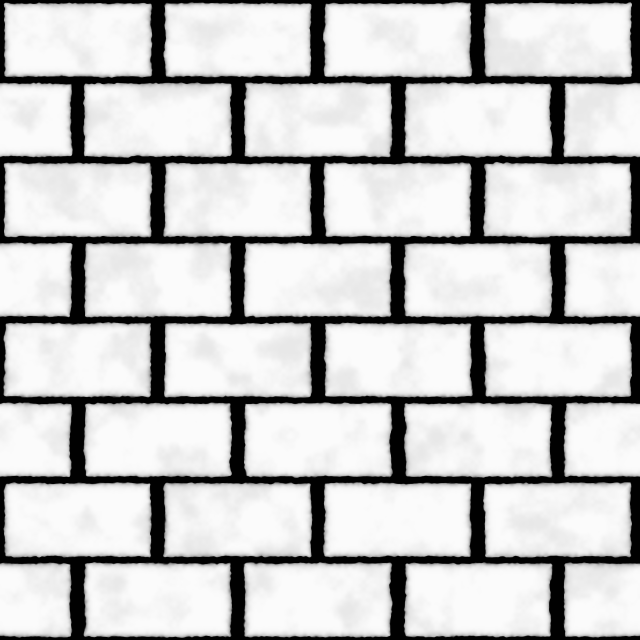
Write a Shadertoy shader that draws this pattern.

```glsl
// Whitewashed running-bond brick wall with ragged black joints.
// Each brick is a box distance field, roughened by wrapping value noise, then
// shaded from a chipped grey rim to a pale, faintly clouded face.

const vec2  BRICKS      = vec2(4.0, 8.0);        // repeats across and down
const vec2  JOINT_HALF  = vec2(0.0107, 0.0052);  // half joint widths
const float JOINT_SHIFT = 0.013;                 // sideways offset, in bricks
const float CORNER      = 0.003;                 // corner radius
const vec2  WOBBLE      = vec2(0.0035, 0.0014);  // slow drift of the edges
const float RAGGED      = 0.0034;                // fine edge roughness
const float EDGE_SOFT   = 0.0010;                // softness of the black edge
const float RIM_DEPTH   = 0.0031;                // fade length of the grey rim
const vec3  JOINT_COLOR = vec3(0.004);
const float RIM_DARK    = 0.40;
const float RIM_LIGHT   = 0.68;
const float FACE_LIGHT  = 0.985;
const float CLOUD_DEPTH = 0.075;

// Sine-free hash of an integer cell.
float hash(vec2 cell, float seed) {
    vec3 p = fract(vec3(cell.xyx + seed * 17.0) * vec3(0.1031, 0.1030, 0.0973));
    p += dot(p, p.yzx + 33.33);
    return fract((p.x + p.y) * p.z);
}

// Value noise in 0..1 that wraps after "cells" cells across the canvas.
float noise(vec2 uv, float cells, float seed) {
    vec2 p = uv * cells;
    vec2 i = floor(p);
    vec2 f = fract(p);
    f = f * f * (3.0 - 2.0 * f);
    vec2 a = mod(i, cells);
    vec2 b = mod(i + 1.0, cells);
    return mix(mix(hash(a, seed), hash(vec2(b.x, a.y), seed), f.x),
               mix(hash(vec2(a.x, b.y), seed), hash(b, seed), f.x), f.y);
}

// Layered noise, still wrapping because every octave is a whole number.
float fbm(vec2 uv, float cells, float seed) {
    float sum = 0.0;
    float weight = 0.5;
    for (int i = 0; i < 4; i++) {
        sum += weight * noise(uv, cells, seed + float(i));
        cells *= 2.0;
        weight *= 0.5;
    }
    return sum / 0.9375;
}

// Depth inside a rounded box: positive within, negative outside.
float boxDepth(vec2 p, vec2 halfSize) {
    vec2 q = abs(p) - halfSize + CORNER;
    return CORNER - length(max(q, 0.0)) - min(max(q.x, q.y), 0.0);
}

void mainImage(out vec4 fragColor, in vec2 fragCoord) {
    vec2 uv = fragCoord / iResolution.xy;
    float pixel = 1.0 / min(iResolution.x, iResolution.y);

    // Running bond: every other row moves by half a brick.
    vec2 grid = uv * BRICKS;
    grid.x += 0.5 * (1.0 - mod(floor(grid.y), 2.0)) + JOINT_SHIFT;
    vec2 local = (fract(grid) - 0.5) / BRICKS;

    // Slow wobble bends the edges, fine noise chips them.
    vec2 drift = vec2(fbm(uv, 36.0, 1.0), fbm(uv, 36.0, 7.0)) - 0.5;
    float depth = boxDepth(local + 2.0 * WOBBLE * drift, 0.5 / BRICKS - JOINT_HALF);
    float chips = 0.6 * noise(uv, 130.0, 13.0) + 0.4 * noise(uv, 230.0, 14.0) - 0.5;
    float ragged = depth + RAGGED * chips;

    // Clouded face, darkening towards an uneven grey rim.
    float cloud = smoothstep(0.40, 0.85, fbm(uv, 22.0, 19.0));
    float face = FACE_LIGHT - CLOUD_DEPTH * cloud;
    float rim = mix(RIM_DARK, RIM_LIGHT, noise(uv, 170.0, 25.0));
    float fade = exp(-max(mix(depth, ragged, 0.5), 0.0) / RIM_DEPTH);
    vec3 brick = vec3(mix(face, rim, fade));

    // Lay the brick over the joint with a smoothed edge.
    float soft = max(EDGE_SOFT, 0.75 * pixel);
    float cover = smoothstep(-soft, soft, ragged);
    fragColor = vec4(mix(JOINT_COLOR, brick, cover), 1.0);
}
```
